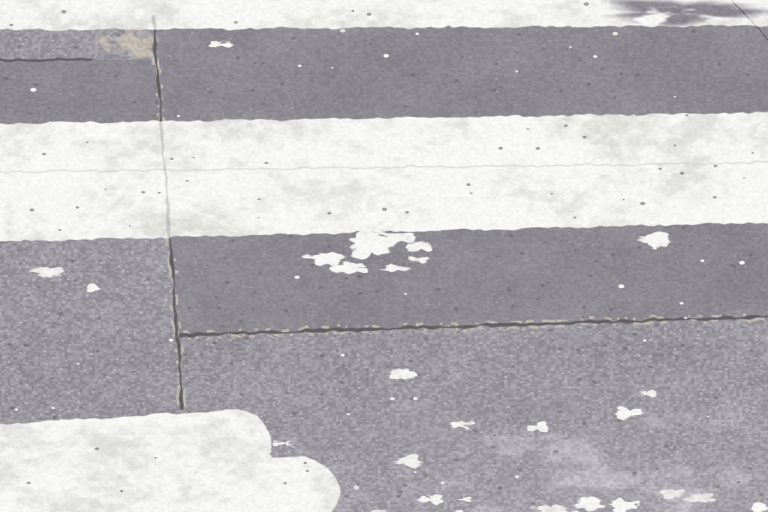
A Shadertoy shader for this texture:

```glsl
// Worn road crossing: pale painted bands over grey asphalt slabs with gritty joints.
// Bands and joints are sloped lines roughened by layered sines; chips, pits and
// flakes are scattered by cellular loops, and soft noise adds grain and stains.

const vec3 SMOOTH_ASPHALT = vec3(0.55, 0.54, 0.57);
const vec3 COARSE_ASPHALT = vec3(0.60, 0.59, 0.62);
const vec3 CHIP = vec3(0.77, 0.77, 0.78);
const vec3 PAINT = vec3(0.97, 0.97, 0.96);
const vec3 DIRTY_PAINT = vec3(0.87, 0.87, 0.855);
const vec3 CRACK = vec3(0.36, 0.35, 0.36);
const vec3 GRIT = vec3(0.76, 0.73, 0.69);

float hash(vec2 p) {
    vec3 h = fract(vec3(p.xyx) * 0.1031);
    h += dot(h, h.yzx + 33.33);
    return fract((h.x + h.y) * h.z);
}

vec2 hash2(vec2 p) { return vec2(hash(p), hash(p + 57.3)); }

float noise(vec2 p) {
    vec2 i = floor(p), f = fract(p);
    f = f * f * (3.0 - 2.0 * f);
    return mix(mix(hash(i), hash(i + vec2(1, 0)), f.x),
               mix(hash(i + vec2(0, 1)), hash(i + vec2(1, 1)), f.x), f.y);
}

float fbm(vec2 p) { return 0.55 * noise(p) + 0.3 * noise(p * 2.1 + 7.0) + 0.15 * noise(p * 4.3 + 3.0); }

float fill(float d, float aa) { return 1.0 - smoothstep(-aa, aa, d); }

float wobble(float t) { return sin(t * 37.0) + 0.6 * sin(t * 91.0 + 1.3) + 0.5 * sin(t * 213.0 + 4.0); }

float line(float x, float height, float slope) { return height + slope * x; }

float roundedBox(vec2 p, vec2 halfSize, float r) {
    vec2 q = abs(p) - halfSize + r;
    return length(max(q, 0.0)) + min(max(q.x, q.y), 0.0) - r;
}

// Ragged ellipse
float flake(vec2 p, vec2 radii, float seed) {
    vec2 q = p / radii;
    float a = atan(q.y, q.x + 1e-5);
    float rim = 1.0 + 0.2 * sin(3.0 * a + seed) + 0.12 * sin(5.0 * a + seed * 2.7) + 0.06 * sin(11.0 * a + seed);
    return (length(q) - rim) * radii.y;
}

// Cellular dots, flattened by the viewing angle
float specks(vec2 p, float scale, float density, float radius, float aa) {
    vec2 q = p * scale * vec2(1.0, 1.5), cell = floor(q);
    float mask = 0.0;
    for (int k = 0; k < 9; k++) {
        vec2 id = cell + vec2(k % 3 - 1, k / 3 - 1);
        float r = radius * (0.4 + hash(id + 19.0));
        float d = length(q - id - hash2(id)) - r;
        mask = max(mask, fill(d, aa * scale) * step(hash(id + 83.0), density));
    }
    return mask;
}

// Stray flakes thicken toward the lower right edge
float flakeDensity(vec2 p) {
    float border = smoothstep(0.62, 0.7, p.x) * (1.0 - smoothstep(0.025, 0.07, p.y));
    float nearField = step(0.6, p.x) * (1.0 - step(0.3, p.y));
    return 0.015 + 0.8 * border + 0.09 * nearField;
}

float strayFlakes(vec2 p) {
    vec2 size = vec2(0.085, 0.045), cell = floor(p / size);
    float d = 1.0;
    for (int k = 0; k < 9; k++) {
        vec2 id = cell + vec2(k % 3 - 1, k / 3 - 1);
        vec2 c = (id + hash2(id + 5.0)) * size;
        vec2 radii = vec2(0.034, 0.013) * (0.35 + 0.65 * hash(id + 31.0));
        if (hash(id + 11.0) < flakeDensity(c)) d = min(d, flake(p - c, radii, 40.0 * hash(id)));
    }
    return d;
}

// One large flake ringed by smaller ones
float flakeCluster(vec2 p) {
    float d = flake(p - vec2(-0.008, 0.018), vec2(0.043, 0.029), 2.0);
    for (int i = 0; i < 6; i++) {
        float t = float(i), a = 3.5 + 0.79 * t;
        float size = mix(0.012, 0.033, 0.5 + 0.5 * cos(1.4 * t - 0.9));
        d = min(d, flake(p - vec2(0.1, 0.032) * vec2(cos(a), sin(a)), size * vec2(1.0, 0.36), 4.0 * t));
    }
    return d;
}

void mainImage(out vec4 fragColor, in vec2 fragCoord) {
    vec2 p = fragCoord / iResolution.y;
    p.x *= 1.5 * iResolution.y / iResolution.x;
    float aa = 1.0 / iResolution.y;
    float grain = noise(p * vec2(170.0, 230.0)) - 0.5;
    float stain = fbm(p * vec2(9.0, 16.0));
    float rough = 0.0011 * wobble(p.x) + 0.003 * (noise(p * 80.0) - 0.5);

    // Slab joints
    float jointX = p.x - line(p.y, 0.372, -0.075) + 0.0013 * wobble(p.y);
    float jointY = p.y - line(p.x, 0.335, 0.0306) + rough;
    float left = fill(jointX, aa);
    float width = 0.0008 + 0.0035 * noise(p * 45.0);
    float upright = max(abs(jointX) - width, max(0.2 - p.y, p.y - 0.97));
    float level = max(abs(jointY) - width, 0.35 - p.x);
    float sideCut = max(abs(p.y - 0.883 + rough) - 0.0022, p.x - 0.18);
    float cornerCut = max(abs(p.x + 0.9 * p.y - 2.33 + rough) - 0.0015, 0.92 - p.y);
    float crack = fill(min(min(upright, level), min(sideCut, cornerCut)), aa);
    float gritBand = fill(min(abs(upright - 0.003), abs(level - 0.003)) - 0.003, aa);

    // Asphalt
    float coarse = max(left * (step(p.y, 0.7) + step(0.883, p.y)), (1.0 - left) * fill(jointY, aa));
    float near = coarse * (1.0 - smoothstep(0.0, 0.34, p.y)) * smoothstep(0.3, 1.2, p.x);
    vec3 color = mix(SMOOTH_ASPHALT, COARSE_ASPHALT, coarse) + 0.04 * near;
    color += grain * mix(0.06, 0.13, coarse) + 0.06 * (stain - 0.5);
    color += 0.09 * near * smoothstep(0.6, 0.8, stain);
    color = mix(color, CHIP, specks(p, 85.0, 0.12 + 0.28 * coarse, 0.2, aa) * mix(0.25, 0.6, coarse));
    color = mix(color, CRACK, 0.4 * specks(p + 3.0, 32.0, 0.2, 0.12, aa));
    color = mix(color, GRIT, gritBand * smoothstep(0.5, 0.75, noise(p * 130.0)));

    // Painted bands, rounded corner patch and loose flakes
    float topBand = line(p.x, 0.941, 0.006) - p.y;
    float midBand = max(p.y - line(p.x, 0.759, 0.014), line(p.x, 0.528, 0.025) - p.y);
    vec2 q = p - vec2(-0.1, 0.06 * p.x);
    float patchEdge = min(roundedBox(q, vec2(0.63, 0.172), 0.075), roundedBox(q, vec2(0.768, 0.075), 0.1));
    float paint = fill(min(min(topBand, midBand), patchEdge) + rough, aa);
    float worn = fill(flake(p - vec2(1.33, 0.977), vec2(0.13, 0.022), 1.0), 0.008);
    paint *= 1.0 - worn * smoothstep(0.3, 0.55, fbm(p * vec2(18.0, 50.0)));
    float loose = min(strayFlakes(p), flakeCluster(p - vec2(0.73, 0.506)));
    paint = max(paint, fill(loose + 2.0 * rough, aa));
    paint = max(paint, specks(p + 9.0, 13.0, 0.13, 0.055, aa));

    // Dirt, scuffs and pits on the paint
    float dirt = smoothstep(0.42, 0.8, 0.6 * stain + 0.4 * fbm(p * vec2(55.0, 90.0)));
    vec3 coat = mix(PAINT, DIRTY_PAINT, dirt) + 0.04 * grain;
    coat = mix(coat, CRACK, 0.55 * specks(p + 5.0, 24.0, 0.13, 0.09, aa));
    float seam = fill(abs(p.y - line(p.x, 0.664, 0.012) + rough) - 0.0015, aa);
    coat = mix(coat, DIRTY_PAINT * 0.94, 0.6 * seam);
    color = mix(color, coat, paint);

    // Crumbled corner, then joints showing through
    float crumble = fill(flake(p - vec2(0.255, 0.915), vec2(0.055, 0.024), 5.0), 0.004);
    color = mix(color, GRIT + 0.1 * grain, crumble * smoothstep(0.3, 0.6, fbm(p * 45.0)));
    color = mix(color, CRACK, crack * mix(0.9, 0.22, paint));
    fragColor = vec4(clamp(color, 0.0, 1.0), 1.0);
}
```
